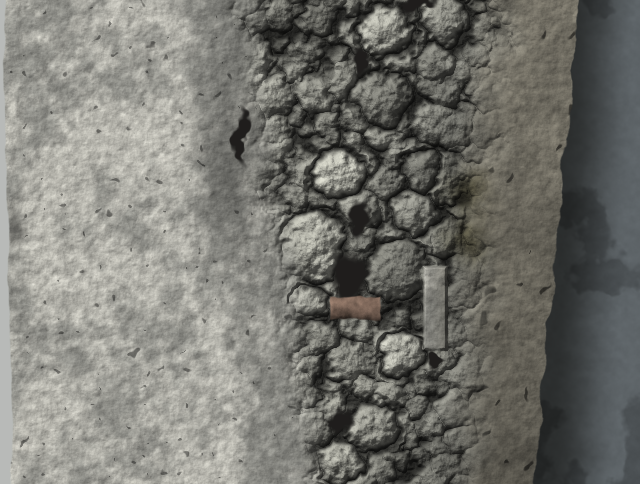
Give the GLSL for this texture, as a Shadertoy shader.

```glsl
// Weathered concrete column with a vertical seam of exposed rubble and a rusty bar.
const vec3 PALE = vec3(0.775, 0.77, 0.735), STAIN = vec3(0.59, 0.59, 0.565);
const vec3 STONE = vec3(0.50, 0.50, 0.47), FLANK = vec3(0.47, 0.455, 0.41);
const vec3 WALL = vec3(0.37, 0.395, 0.41), SHADOW = vec3(0.17, 0.18, 0.18);
const vec3 CAVITY = vec3(0.12, 0.115, 0.11), RUST = vec3(0.56, 0.46, 0.40);
const vec3 STRIP = vec3(0.72, 0.73, 0.72), LIGHT = vec3(-0.50, 0.58, 0.64);
const float LARGE_STONE = 0.070, SMALL_STONE = 0.038, SLOPE_STEP = 0.0025;
const vec2 BAR_CENTRE = vec2(0.733, 0.363), BAR_HALF = vec2(0.052, 0.023);
const vec2 SLAB_CENTRE = vec2(0.900, 0.364), SLAB_HALF = vec2(0.024, 0.085);

// Prominent stones: centre, radius, brightness
const vec4 BOULDERS[12] = vec4[12](
  vec4(0.70, 0.64, 0.055, 1.25), vec4(0.65, 0.49, 0.070, 1.15), vec4(0.83, 0.27, 0.050, 1.25),
  vec4(0.77, 0.12, 0.054, 1.05), vec4(0.80, 0.94, 0.056, 1.20), vec4(0.92, 0.96, 0.054, 1.20),
  vec4(0.87, 0.65, 0.045, 0.90), vec4(0.86, 0.56, 0.052, 1.05), vec4(0.79, 0.80, 0.060, 0.90),
  vec4(0.82, 0.44, 0.068, 0.88), vec4(0.705, 0.05, 0.045, 1.10), vec4(0.64, 0.38, 0.036, 1.15));

// Deep cavities: centre, radii
const vec4 CAVITIES[7] = vec4[7](
  vec4(0.724, 0.425, 0.038, 0.055), vec4(0.497, 0.717, 0.013, 0.062),
  vec4(0.700, 0.132, 0.030, 0.026), vec4(0.747, 0.880, 0.018, 0.030),
  vec4(0.738, 0.545, 0.020, 0.030), vec4(0.893, 0.258, 0.012, 0.018),
  vec4(0.860, 0.990, 0.035, 0.015));

float hash(vec2 p) {
  vec3 q = fract(p.xyx * 0.1031);
  q += dot(q, q.yzx + 33.33);
  return fract((q.x + q.y) * q.z);
}
float noise(vec2 p) {
  vec2 i = floor(p), f = fract(p);
  f = f * f * (3.0 - 2.0 * f);
  return mix(mix(hash(i), hash(i + vec2(1, 0)), f.x),
             mix(hash(i + vec2(0, 1)), hash(i + vec2(1, 1)), f.x), f.y);
}
float fbm(vec2 p) {
  float sum = 0.0, gain = 0.5;
  for (int i = 0; i < 5; i++, gain *= 0.5) {
    sum += gain * noise(p);
    p = mat2(1.6, 1.2, -1.2, 1.6) * p + 7.3;
  }
  return sum;
}
float spot(vec2 p, vec2 centre, vec2 radii) {
  vec2 d = (p - centre) / radii;
  return exp(-dot(d, d));
}
float box(vec2 p, vec2 halfSize) {
  vec2 d = abs(p) - halfSize;
  return max(d.x, d.y);
}
vec2 roughen(vec2 p) {
  return p + 0.022 * (vec2(noise(p * 31.0), noise(p * 31.0 + 40.0)) - 0.5)
           + 0.012 * (vec2(noise(p * 90.0), noise(p * 90.0 + 80.0)) - 0.5);
}
float dome(float d, float r) {
  float t = min(d / r, 1.0);
  return 0.75 * r * (1.0 - t * t * t);
}
// Height of overlapping, tilted stones, one per jittered cell
float stones(vec2 p, float size) {
  float h = 0.0;
  for (int k = 0; k < 9; k++) {
    vec2 id = floor(p / size) + vec2(k % 3 - 1, k / 3 - 1);
    vec2 rnd = vec2(hash(id), hash(id + 57.0));
    vec2 d = p / size - id - 0.15 - 0.7 * rnd;
    h = max(h, dome(length(d), 0.42 + 0.28 * hash(id + 113.0)) * (1.0 + dot(d, rnd - 0.5)));
  }
  return h * size;
}
float leftBorder(float y) { return 0.645 - 0.13 * y; }
// Where the rubble is exposed
float seam(vec2 p) {
  float wobble = 0.09 * (fbm(p * 13.0) - 0.5), right = 0.915 + 0.07 * p.y * p.y + wobble;
  float left = leftBorder(p.y) + wobble;
  return smoothstep(left - 0.045, left + 0.05, p.x) * (1.0 - smoothstep(right - 0.03, right + 0.13, p.x))
       * smoothstep(-0.004, 0.004, box(p - SLAB_CENTRE, SLAB_HALF));
}
float relief(vec2 p) {
  vec2 w = roughen(p);
  float h = max(stones(w, LARGE_STONE), stones(w + 3.7, SMALL_STONE)), big = 0.0;
  for (int i = 0; i < 12; i++) {
    float d = length(w - BOULDERS[i].xy), r = BOULDERS[i].z;
    h *= smoothstep(0.9, 1.25, d / r);
    big = max(big, dome(d, r));
  }
  h = max(h, big) + 0.018 * (fbm(p * 55.0) - 0.5);
  return mix(0.035 + 0.005 * fbm(p * 60.0), h, seam(p));
}
// Sparse small pits
float pits(vec2 p, float size, float amount) {
  vec2 id = floor(p / size), f = fract(p / size) - 0.5;
  f -= 0.4 * (vec2(hash(id + 9.0), hash(id + 21.0)) - 0.5);
  float r = 0.06 + 0.14 * hash(id + 33.0);
  return step(1.0 - amount, hash(id)) * (1.0 - smoothstep(r * 0.4, r, length(f)));
}
void mainImage(out vec4 fragColor, in vec2 fragCoord) {
  vec2 p = fragCoord / iResolution.y, w = roughen(p);
  float px = 1.0 / iResolution.y, grain = fbm(p * 75.0) - 0.5;
  // Pale skin, stained towards the seam; dimmer flank; stones
  float damp = smoothstep(-0.19, -0.03, p.x - leftBorder(p.y)) * (0.5 + 0.5 * p.y);
  float blotch = 0.6 * fbm(p * vec2(11.0, 7.0)) + 0.4 * fbm(p * 38.0);
  float grime = 0.2 * damp + 0.15 * spot(p, vec2(0.09, 0.82), vec2(0.07, 0.22));
  vec3 skin = mix(PALE, STAIN, smoothstep(0.42, 0.70, blotch + grime)) * (1.0 - 0.14 * damp);
  skin *= 1.0 - 0.18 * spot(w, vec2(0.46, 0.65), vec2(0.06, 0.15)) - 0.35 * spot(w, vec2(0.03, 0.54), vec2(0.02, 0.04));
  skin *= 1.0 - 0.4 * pits(w, 0.036, 0.3);
  vec3 flank = FLANK * (0.78 + 0.28 * p.y) * (0.85 + 0.35 * fbm(p * 14.0));
  flank *= 1.0 - 0.5 * pits(vec2(w.x - 0.4 * w.y, w.y * 0.7), 0.052, 0.5);
  float tone = 0.78 + 0.45 * fbm(p * 17.0) - 0.25 * spot(p, vec2(0.61, 0.96), vec2(0.08));
  for (int i = 0; i < 12; i++)
    tone = mix(BOULDERS[i].w, tone, smoothstep(0.7, 1.0, length(w - BOULDERS[i].xy) / BOULDERS[i].z));
  vec3 col = mix(skin, flank, smoothstep(0.86, 0.99, p.x));
  col = mix(col, STONE * tone * mix(1.12, 0.88, smoothstep(0.7, 1.0, p.x)), seam(p));
  // Light and occlusion from the relief
  float h = relief(p);
  vec2 slope = vec2(relief(p + vec2(SLOPE_STEP, 0)), relief(p + vec2(0, SLOPE_STEP))) - h;
  vec3 normal = normalize(vec3(-slope / SLOPE_STEP, 1.2));
  col *= 0.42 + 0.80 * max(dot(normal, normalize(LIGHT)), 0.0) + 0.35 * grain;
  col *= mix(0.32, 1.0, smoothstep(0.0, 0.026, h));
  float olive = spot(w, vec2(0.965, 0.60), vec2(0.04)) + spot(w, vec2(0.965, 0.505), vec2(0.04));
  col *= 1.0 - min(olive, 1.0) * vec3(0.28, 0.30, 0.40);
  // Cavities and the bar
  for (int i = 0; i < 7; i++)
    col = mix(CAVITY, col, smoothstep(0.7, 1.15, length((w - CAVITIES[i].xy) / CAVITIES[i].zw)));
  vec2 off = mix(p, w, 0.25) - BAR_CENTRE;
  float bulge = off.y / BAR_HALF.y;
  vec3 bar = RUST * (0.9 + 0.25 * bulge - 0.25 * bulge * bulge + 0.6 * grain);
  col = mix(bar, col, smoothstep(-px, px, box(off, BAR_HALF)));
  // Shadowed wall on the right, bright strip on the left
  float edge = p.x - 1.10 - 0.097 * p.y - 0.03 * (fbm(p * vec2(9.0, 16.0)) - 0.5);
  vec3 wall = mix(SHADOW, WALL, smoothstep(0.0, 0.15, edge + 0.05 * (p.y - 0.6)));
  wall *= 1.0 - 0.2 * smoothstep(0.52, 0.60, fbm(p * 9.0 + 5.0)) + 0.12 * grain;
  col = mix(col, wall, smoothstep(-px, px, edge));
  float rim = p.x - 0.025 + 0.017 * p.y - 0.016 * (fbm(p * 12.0) - 0.5);
  fragColor = vec4(clamp(mix(STRIP, col, smoothstep(-px, px, rim)), 0.0, 1.0), 1.0);
}
```
